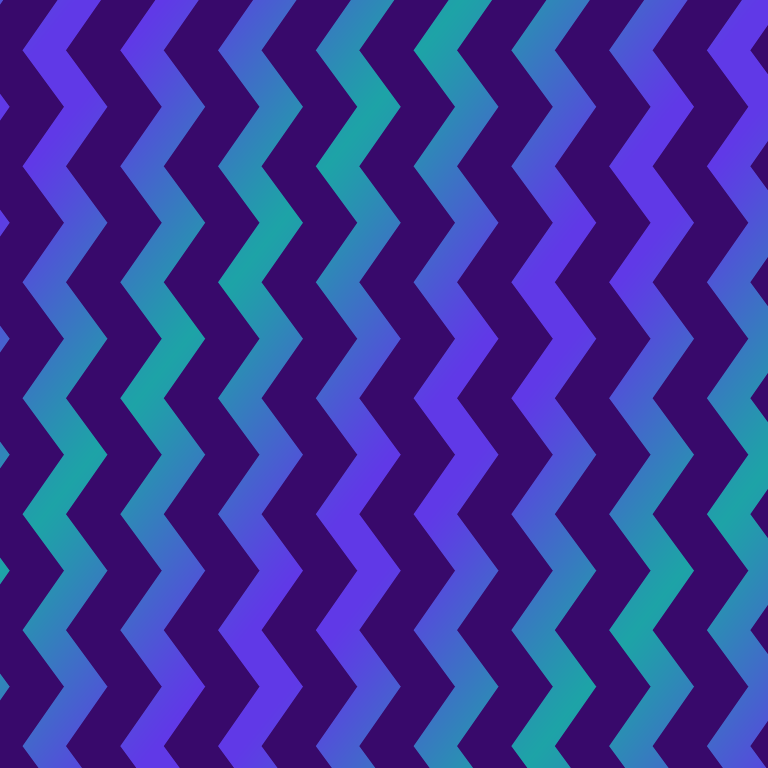
Give the GLSL for this pattern, as a three.js fragment shader.

```glsl
#define PERIOD vec2(0.1273, 0.1510)
#define LEFT_TIP vec2(0.0293, 0.4815)
#define SWING 0.0540
#define BAND_WIDTH 0.0566
#define RISE_SHARE 0.513
#define GLOW_SLANT 0.81
#define GLOW_PERIOD 0.8906
#define GLOW_START 0.6016
#define GROUND vec3(0.220, 0.035, 0.418)
#define VIOLET vec3(0.375, 0.225, 0.905)
#define TEAL vec3(0.115, 0.640, 0.655)

varying vec2 vUv;

// Sideways offset of a zigzag, 0 at the left tips and SWING at the right ones
float zigzag(float y) {
  float phase = fract((y - LEFT_TIP.y) / PERIOD.y);
  return SWING * min(phase / RISE_SHARE, (1.0 - phase) / (1.0 - RISE_SHARE));
}

// Signed horizontal distance to the edge of the nearest band
float bandDistance(vec2 p) {
  float fromCentre = p.x - LEFT_TIP.x - zigzag(p.y) - 0.5 * BAND_WIDTH;
  float nearest = mod(fromCentre + 0.5 * PERIOD.x, PERIOD.x) - 0.5 * PERIOD.x;
  return abs(nearest) - 0.5 * BAND_WIDTH;
}

// Diagonal colour wave with a flat violet trough and a teal crest
vec3 bandColour(vec2 p) {
  float along = p.x + GLOW_SLANT * (1.0 - p.y);
  float wave = abs(2.0 * fract((along - GLOW_START) / GLOW_PERIOD) - 1.0);
  float teal = max(0.0, 1.0 - 1.15 * (1.0 - wave));
  teal = mix(teal, smoothstep(0.0, 1.0, teal), 0.3);
  return mix(VIOLET, TEAL, teal);
}

void main() {
  float blur = 0.7 * fwidth(vUv.x);
  float ink = 1.0 - smoothstep(-blur, blur, bandDistance(vUv));
  gl_FragColor = vec4(mix(GROUND, bandColour(vUv), ink), 1.0);
}
```
